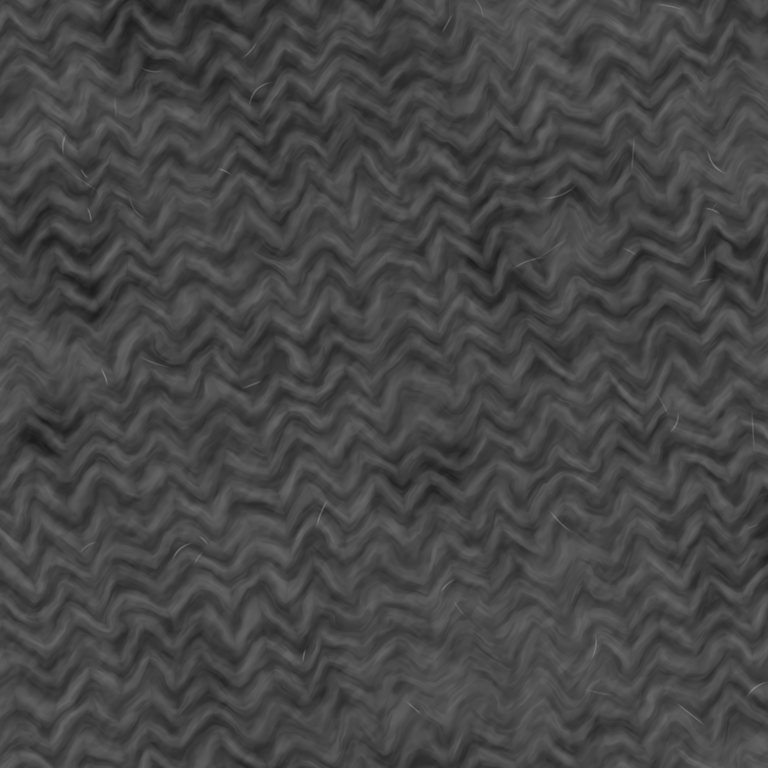
Give the GLSL for this texture, as a three.js fragment shader.

```glsl
// Fuzzy charcoal knit: tilted zigzag rows of soft yarn with pilling and stray hairs.
varying vec2 vUv;

vec2 hash2(vec2 p) {
  p = vec2(dot(p, vec2(127.1, 311.7)), dot(p, vec2(269.5, 183.3)));
  return fract(sin(p) * 43758.5);
}

// Smooth cellular noise: random cell values blended by distance
float cells(vec2 p) {
  vec2 id = floor(p);
  vec2 sum = vec2(0.0);
  for (int j = -1; j <= 1; j++) {
    for (int i = -1; i <= 1; i++) {
      vec2 cell = id + vec2(float(i), float(j));
      vec2 d = cell + hash2(cell) - p;
      float weight = exp(-6.0 * dot(d, d));
      sum += weight * vec2(hash2(cell + 37.0).x, 1.0);
    }
  }
  return sum.x / sum.y;
}

vec2 turn(vec2 p, float angle) {
  float c = cos(angle), s = sin(angle);
  return vec2(c * p.x + s * p.y, c * p.y - s * p.x);
}

// Row coordinate that follows the zigzag; x counts columns, y counts rows
float zigzagRow(vec2 q) {
  float rise = 1.0 - abs(2.0 * fract(q.x) - 1.0);
  return q.y - 0.85 * mix(rise, smoothstep(0.0, 1.0, rise), 0.6);
}

// Height of the plump yarn legs, two per column
float yarn(vec2 q) {
  float row = zigzagRow(q);
  float along = fract(q.x * 2.0);
  float middle = 4.0 * along * (1.0 - along);
  vec2 rnd = hash2(vec2(floor(q.x * 2.0), floor(row)));
  float v = fract(row) - 0.5;
  v += (rnd.x - 0.5) * 0.3 * middle * (1.0 - 4.0 * v * v);
  float ridge = exp(-10.0 * v * v);
  return ridge * mix(0.6, 0.8 + 0.4 * rnd.y, sqrt(middle));
}

// Thin curved hairs lying loose on the surface
float strayHairs(vec2 uv) {
  float light = 0.0;
  for (int i = 0; i < 44; i++) {
    float n = float(i);
    vec2 shape = hash2(vec2(n, 5.0));
    vec2 p = turn(uv - hash2(vec2(n, 2.0)), 6.283 * shape.x);
    p.y += (shape.y - 0.5) * 34.0 * p.x * p.x;
    float reach = 0.008 + 0.022 * hash2(vec2(n, 9.0)).x;
    float fade = 1.0 - smoothstep(0.3 * reach, reach, abs(p.x));
    float line = 1.0 - smoothstep(0.0003, 0.0019, abs(p.y));
    light = max(light, line * fade * (0.3 + 0.7 * hash2(vec2(n, 9.0)).y));
  }
  return light;
}

void main() {
  vec2 uv = vUv;

  // Uneven tension bends the rows and columns
  vec2 warp = 0.006 * vec2(sin(uv.y * 19.0 + 2.0 * sin(uv.x * 11.0)),
                           sin(uv.x * 16.0 + 2.0 * sin(uv.y * 13.0)));
  warp += 0.018 * (vec2(cells(uv * 15.0), cells(uv * 15.0 + 50.0)) - 0.5);
  warp += 0.006 * (vec2(cells(uv * 48.0), cells(uv * 48.0 + 70.0)) - 0.5);
  vec2 q = turn(uv + warp, 0.2) * vec2(12.0, 24.0);

  // Pilled lumps hide the stitches; pits sink between them
  float lump = smoothstep(0.58, 0.88, cells(uv * 6.5 + 3.0));
  float pit = smoothstep(0.7, 0.92, cells(uv * 10.0 + 20.0));
  float haze = cells(uv * 26.0 + 11.0);
  float height = mix(yarn(q), 0.58, 0.12 + 0.25 * haze + 0.4 * lump);

  // Fibres run along the yarn, with finer fuzz on top
  float fibre = cells(vec2(q.x * 6.0, zigzagRow(q) * 8.0));
  float fuzz = cells(turn(uv, 0.8) * vec2(70.0, 130.0));

  float tone = 0.195 + 0.16 * height;
  tone += 0.06 * (fibre - 0.5) + 0.05 * (fuzz - 0.5) + 0.05 * (haze - 0.5);
  tone += 0.025 * lump - 0.07 * pit * (1.0 - 0.6 * height);
  tone += 0.03 * (cells(uv * 4.0 + 80.0) - 0.5);
  tone += 0.17 * strayHairs(uv);

  gl_FragColor = vec4(vec3(clamp(tone, 0.08, 0.6)), 1.0);
}
```
